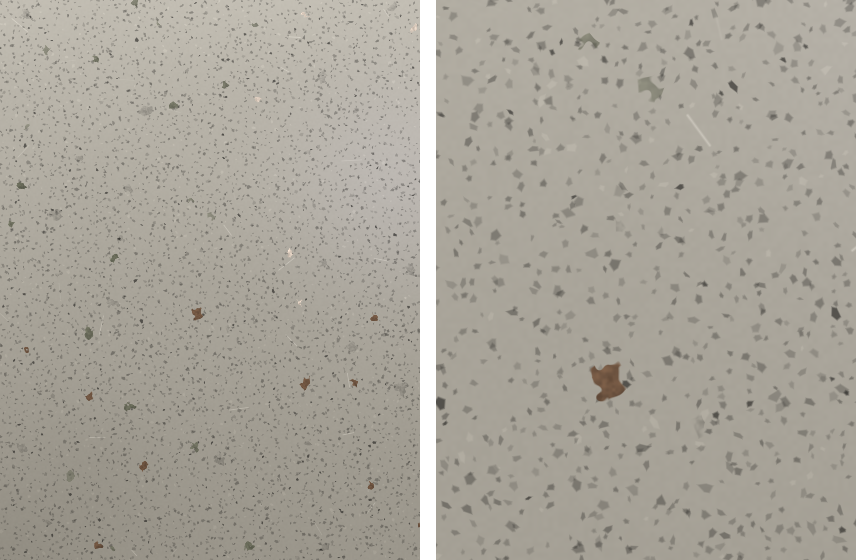
Left, the full canvas; right, a detail of the centre.
Reproduce this texture procedurally as a WebGL 1 fragment shader.

```glsl
precision highp float;
// Pale quartz worktop: fine grey specks, scattered mineral chips and a soft glare.
uniform vec2 u_resolution;

#define COARSE_CELL 0.0130
#define FINE_CELL 0.0105
#define SPECK_SHARE 0.62
#define CHIP_CELL 0.092
#define CHIP_SHARE 0.55
#define SCRATCH_CELL 0.15
#define EDGE_SOFTNESS 0.0009
#define GLARE_CENTRE vec2(0.71, 0.68)
#define OLIVE vec3(0.37, 0.38, 0.31)
#define BROWN vec3(0.40, 0.29, 0.21)
#define PEARL vec3(0.88, 0.81, 0.75)

float hash(vec2 p) {
  vec3 q = fract(vec3(p.xyx) * 0.1031);
  q += dot(q, q.yzx + 33.33);
  return fract((q.x + q.y) * q.z);
}

vec2 hash2(vec2 p) {
  return vec2(hash(p), hash(p + 57.3));
}

float noise(vec2 p) {
  vec2 i = floor(p), f = fract(p);
  f = f * f * (3.0 - 2.0 * f);
  return mix(mix(hash(i), hash(i + vec2(1.0, 0.0)), f.x),
             mix(hash(i + vec2(0.0, 1.0)), hash(i + 1.0), f.x), f.y);
}

mat2 rotation(float a) {
  return mat2(cos(a), -sin(a), sin(a), cos(a));
}

float coverage(float d) {
  float w = max(EDGE_SOFTNESS, 0.7 / u_resolution.y);
  return 1.0 - smoothstep(-w, w, d);
}

// Irregular five-sided shard, stretched along a random direction.
float shardDistance(vec2 p, float size, vec2 id) {
  p = rotation(6.283 * hash(id + 3.1)) * p;
  p.y *= mix(1.0, 1.8, hash(id + 8.7));
  float d = -size;
  for (int i = 0; i < 5; i++) {
    float k = float(i);
    float a = 1.2566 * (k + 0.6 * hash(id + 11.0 * k + 1.7));
    float reach = size * mix(0.55, 1.0, hash(id + 7.0 * k + 23.0));
    d = max(d, dot(p, vec2(cos(a), sin(a))) - reach);
  }
  return d;
}

// Dense small grains that darken, or now and then lighten, the slab.
vec3 addSpecks(vec3 color, vec2 p, float cell, float seed) {
  vec2 home = floor(p / cell);
  for (int y = -1; y <= 1; y++) for (int x = -1; x <= 1; x++) {
    vec2 id = home + vec2(float(x), float(y)) + seed;
    if (hash(id + 91.0) > SPECK_SHARE) continue;
    vec2 centre = (id - seed + hash2(id)) * cell;
    float size = cell * mix(0.14, 0.31, pow(hash(id + 5.0), 1.5));
    float tone = mix(0.70, 0.89, hash(id + 17.0));
    float rare = hash(id + 41.0);
    tone = rare > 0.97 ? 0.50 : (rare < 0.07 ? 1.06 : tone);
    color *= mix(1.0, tone, coverage(shardDistance(p - centre, size, id)));
  }
  return color;
}

// Sparse chips: translucent grey, olive, brown low down, pearl near the glare.
vec3 addChips(vec3 color, vec2 p) {
  vec2 home = floor(p / CHIP_CELL);
  vec2 warp = vec2(noise(p * 170.0), noise(p * 170.0 + 40.0)) - 0.5;
  float grain = noise(p * 260.0) * 0.6 + noise(p * 520.0) * 0.4;
  for (int y = -1; y <= 1; y++) for (int x = -1; x <= 1; x++) {
    vec2 id = home + vec2(float(x), float(y)) + 300.0;
    if (hash(id) > CHIP_SHARE) continue;
    vec2 centre = (id - 300.0 + hash2(id + 12.0)) * CHIP_CELL;
    float size = mix(0.006, 0.014, pow(hash(id + 29.0), 1.6));
    float d = shardDistance(p - centre + warp * 0.008, size, id);
    float kind = hash(id + 63.0);
    vec3 tint = color * 0.80;
    float opacity = 0.60;
    if (kind > 0.70 && centre.y < 0.45) {
      tint = BROWN;
      opacity = 0.90;
    } else if (kind > 0.55 && centre.x > 0.42 && centre.y > 0.40) {
      tint = PEARL;
      opacity = 0.85;
    } else if (kind > 0.42) {
      tint = OLIVE;
      opacity = mix(0.45, 0.90, hash(id + 77.0));
    }
    float side = dot(p - centre, vec2(-0.6, 0.8)) / size;
    tint *= 0.80 + 0.42 * grain + 0.08 * side;
    color = mix(color, tint, opacity * coverage(d));
  }
  return color;
}

// Faint pale hairlines caught by the light.
vec3 addScratches(vec3 color, vec2 p) {
  vec2 home = floor(p / SCRATCH_CELL);
  for (int y = -1; y <= 1; y++) for (int x = -1; x <= 1; x++) {
    vec2 id = home + vec2(float(x), float(y)) + 700.0;
    vec2 q = p - (id - 700.0 + hash2(id)) * SCRATCH_CELL;
    q = rotation(6.283 * hash(id + 9.0)) * q;
    float halfLength = mix(0.006, 0.018, hash(id + 31.0));
    q.x -= clamp(q.x, -halfLength, halfLength);
    color += 0.12 * hash(id + 51.0) * coverage(length(q) - 0.0006);
  }
  return color;
}

void main() {
  vec2 p = gl_FragCoord.xy / u_resolution.y;

  // Slab lit from above, with a dim lower left and a glare on the right.
  float light = 0.605 + 0.150 * pow(p.y, 1.3);
  vec2 toGlare = p - GLARE_CENTRE;
  float glare = exp(-dot(toGlare, toGlare) * 28.0);
  light += 0.035 * glare - 0.03 * exp(-dot(p, p) * 9.0);
  light += 0.012 * (noise(p * 6.0) - 0.5) + 0.012 * (noise(p * 330.0) - 0.5);
  vec3 color = light + vec3(0.004, -0.014, -0.056 + 0.02 * glare);

  color = addSpecks(color, p, COARSE_CELL, 100.0);
  color = addSpecks(color, p + 0.37, FINE_CELL, 500.0);
  color = addChips(color, p);
  color = addScratches(color, p);
  gl_FragColor = vec4(clamp(color, 0.0, 1.0), 1.0);
}
```
